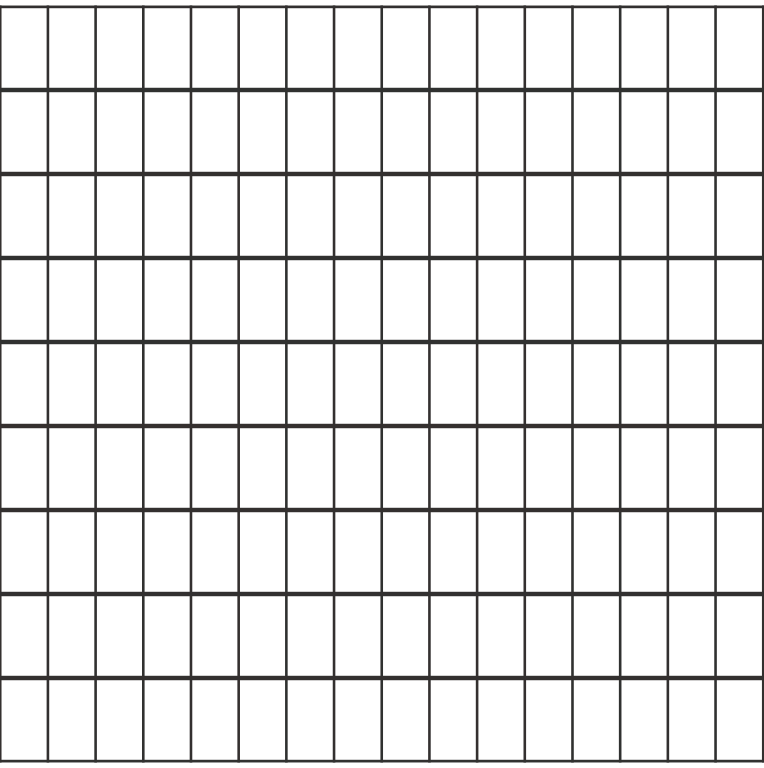
Give the GLSL for this pattern, as a Shadertoy shader.

```glsl
// Ruled grid of tall white cells, 16 across and 9 down, with thin uprights and thicker rails.

const vec2 CELLS = vec2(16.0, 9.0);
const vec2 GRID_MIN = vec2(0.0003, 0.0078);    // centre of the first line on each axis
const vec2 GRID_MAX = vec2(0.9990, 0.9922);    // centre of the last line on each axis
const vec2 LINE_WIDTH = vec2(0.0034, 0.0058);  // upright, rail
const vec2 OVERHANG = vec2(0.0017, 0.0006);    // ink kept beyond the outer lines
const vec3 PAPER = vec3(1.0);
const vec3 INK = vec3(0.195, 0.19, 0.187);
const vec3 WARM_SHIFT = vec3(0.04, -0.01, -0.01);
const float TINT_AMOUNT = 0.6;

float hash(float n) {
    n = fract(n * 0.1031 + 0.37);
    n *= n + 33.33;
    return fract(n * (n + n));
}

// Share of each pixel's extent that lies between lo and hi
vec2 coverage(vec2 p, vec2 lo, vec2 hi, vec2 pixel) {
    vec2 overlap = min(p + 0.5 * pixel, hi) - max(p - 0.5 * pixel, lo);
    return clamp(overlap / pixel, 0.0, 1.0);
}

// Ink with a faint warm or cool cast that varies from line to line
vec3 lineInk(float seed) {
    return INK + WARM_SHIFT * TINT_AMOUNT * (hash(seed) - 0.5);
}

void mainImage(out vec4 fragColor, in vec2 fragCoord) {
    vec2 pixel = 1.0 / iResolution.xy;
    vec2 uv = fragCoord * pixel;

    // Nearest line on each axis
    vec2 pitch = (GRID_MAX - GRID_MIN) / CELLS;
    vec2 index = clamp(floor((uv - GRID_MIN) / pitch + 0.5), vec2(0.0), CELLS);
    vec2 offset = uv - GRID_MIN - index * pitch;
    vec2 lines = coverage(offset, -0.5 * LINE_WIDTH, 0.5 * LINE_WIDTH, pixel);

    // The frame trims the outer rails to about half their width
    vec2 inside = coverage(uv, GRID_MIN - OVERHANG, GRID_MAX + OVERHANG, pixel);
    vec2 trimmed = coverage(uv, max(GRID_MIN - OVERHANG, GRID_MIN + index * pitch - 0.5 * LINE_WIDTH),
                            min(GRID_MAX + OVERHANG, GRID_MIN + index * pitch + 0.5 * LINE_WIDTH), pixel);
    lines = min(lines, trimmed) * inside.yx;

    // Uprights first, rails over them
    vec3 color = mix(PAPER, lineInk(index.x), lines.x);
    color = mix(color, lineInk(index.y + 40.0), lines.y);
    fragColor = vec4(color, 1.0);
}
```
